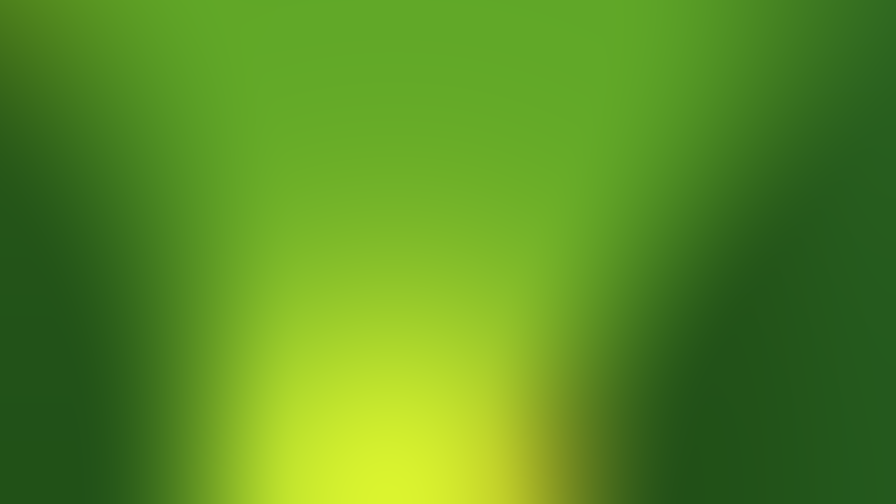
Write a WebGL 2 fragment shader that draws this background.

```glsl
#version 300 es
precision highp float;

uniform vec2 u_resolution;
out vec4 fragColor;

// Soft blob of light: 1 at its centre, fading with the given radii.
float glow(vec2 p, vec2 centre, vec2 radius) {
    vec2 d = (p - centre) / radius;
    return exp(-dot(d, d));
}

// Soft step centred on an edge, with a given half width.
float softEdge(float x, float edge, float halfWidth) {
    return smoothstep(edge - halfWidth, edge + halfWidth, x);
}

void main() {
    vec2 uv = gl_FragCoord.xy / u_resolution;

    // Dark sides, a little cooler and lighter toward the right
    vec3 shade = vec3(0.13, 0.318, 0.092);
    shade += vec3(0.01, 0.03, 0.02) * smoothstep(0.8, 1.0, uv.x);
    shade += vec3(0.03, 0.04, 0.01) * uv.y * uv.y;

    // Bright green column with a yellow light at its foot
    vec3 leaf = vec3(0.375, 0.655, 0.155);
    vec3 lime = vec3(0.86, 0.96, 0.185);
    vec3 light = mix(leaf, lime, glow(uv, vec2(0.44, 0.0), vec2(0.25, 0.45)));

    // The column flares outward as it rises
    float left = softEdge(uv.x, 0.21 - 0.21 * pow(uv.y, 3.0), 0.125 + 0.13 * uv.y * uv.y);
    float right = softEdge(uv.x, 0.66 + 0.215 * smoothstep(0.15, 1.05, uv.y), 0.11 + 0.09 * uv.y);
    vec3 color = mix(shade, light, left * (1.0 - right));

    // Olive warmth at the lower right flank and the upper left corner
    color += vec3(0.0, -0.11, -0.02) * glow(uv, vec2(0.61, 0.03), vec2(0.09, 0.25));
    color += vec3(0.03, -0.01, -0.02) * glow(uv, vec2(0.0, 1.0), vec2(0.15, 0.25));

    fragColor = vec4(color, 1.0);
}
```
